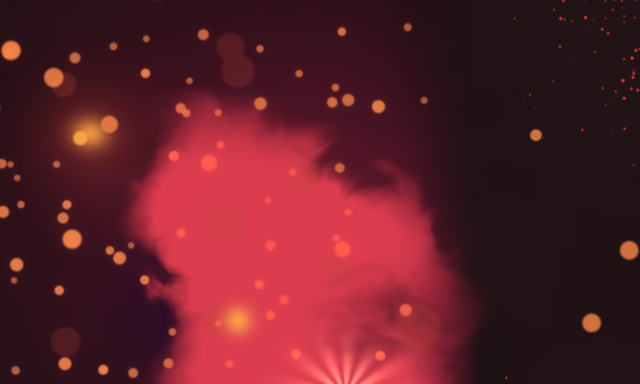
Reproduce this background procedurally as a WebGL 1 fragment shader.

```glsl
precision highp float;
uniform vec2 u_resolution;

const float ASPECT = 1.667;
const vec3 NIGHT = vec3(0.125, 0.053, 0.076);
const vec3 CHARCOAL = vec3(0.125, 0.070, 0.080);
const vec3 VEIL = vec3(0.36, 0.085, 0.165);
const vec3 PURPLE = vec3(0.15, 0.045, 0.15);
const vec3 WINE = vec3(0.48, 0.12, 0.19);
const vec3 CRIMSON = vec3(0.86, 0.235, 0.305);
const vec3 AMBER = vec3(0.91, 0.49, 0.27);
const vec3 CORAL = vec3(0.96, 0.35, 0.28);
const vec3 GOLD = vec3(1.0, 0.65, 0.28);
const vec3 SPARK = vec3(0.85, 0.23, 0.16);
const vec2 UPPER_FLARE = vec2(0.235, 0.652);
const vec2 LOWER_FLARE = vec2(0.62, 0.165);
const vec2 RAY_SOURCE = vec2(0.90, -0.03);

float hash(vec2 p) {
  vec3 q = fract(vec3(p.xyx) * 0.1031);
  q += dot(q, q.yzx + 33.33);
  return fract((q.x + q.y) * q.z);
}

float noise(vec2 p) {
  vec2 i = floor(p), f = fract(p);
  f = f * f * (3.0 - 2.0 * f);
  return mix(mix(hash(i), hash(i + vec2(1.0, 0.0)), f.x),
             mix(hash(i + vec2(0.0, 1.0)), hash(i + 1.0), f.x), f.y);
}

float fbm(vec2 p) {
  float sum = 0.0, amp = 0.52;
  for (int i = 0; i < 5; i++) {
    sum += amp * noise(p);
    p = mat2(1.6, 1.2, -1.2, 1.6) * p + 7.3;
    amp *= 0.5;
  }
  return sum;
}

float glow(vec2 p, vec2 center, vec2 size) {
  vec2 d = (p - center) / size;
  return exp(-dot(d, d));
}

float disc(vec2 p, vec2 center, float radius) {
  float soft = 0.0025 + radius * 0.12;
  return 1.0 - smoothstep(radius - soft, radius + soft, length(p - center));
}

// Jittered point of the current cell: position in xy, two random values in zw
vec4 cellPoint(vec2 p, float cell, float seed) {
  vec2 id = floor(p / cell);
  vec2 key = id + seed;
  vec2 jitter = 0.25 + 0.5 * vec2(hash(key + 3.1), hash(key + 17.7));
  return vec4((id + jitter) * cell, hash(key + 41.3), hash(key + 67.9));
}

float smokeDensity(vec2 p, float n) {
  vec2 q = p + (n - 0.5) * vec2(0.20, 0.16);
  float left = 0.38 + 0.12 * exp(-pow((q.y - 0.17) / 0.11, 2.0));
  left += 0.05 * (1.0 - smoothstep(0.0, 0.15, q.y));
  float right = min(1.22 - 0.10 * q.y, 1.12 + (0.43 - q.y) * 1.1);
  float body = smoothstep(left - 0.07, left + 0.12, q.x);
  body *= 1.0 - smoothstep(right - 0.16, right + 0.08, q.x);
  body *= 1.0 - smoothstep(0.50, 0.84, q.y);
  float hollow = 0.50 * glow(p, vec2(1.03, 0.14), vec2(0.20, 0.15));
  float wisps = mix(0.25, 1.3, smoothstep(0.5, 1.1, p.x));
  return clamp(body * (1.0 - hollow + (n - 0.55) * wisps), 0.0, 1.0);
}

void main() {
  vec2 p = gl_FragCoord.xy / u_resolution * vec2(ASPECT, 1.0);
  float warp = fbm(p * 4.0 + 2.0);
  float n = fbm(p * vec2(5.0, 6.5) + 1.6 * warp);

  // Dark backdrop with a veil ending at a slanted right edge
  vec3 col = mix(NIGHT, CHARCOAL, smoothstep(1.0, 1.3, p.x)) * (0.85 + 0.3 * warp);
  float edge = 1.24 - 0.16 * p.y;
  float edgeSoft = mix(0.025, 0.16, p.y);
  float veil = glow(p, vec2(0.78, 0.44), vec2(0.64, 0.50));
  veil *= 1.0 - smoothstep(edge - edgeSoft, edge + edgeSoft, p.x);
  col = mix(col, VEIL, veil * (0.75 + 0.3 * n));
  col = mix(col, PURPLE, 0.8 * glow(p, vec2(0.43, 0.19), vec2(0.15, 0.15)));

  // Smoke
  float smoke = smokeDensity(p, n);
  col = mix(col, WINE, smoothstep(0.0, 0.45, smoke));
  col = mix(col, CRIMSON, smoothstep(0.2, 0.95, smoke));

  // Large faint discs
  vec4 c = cellPoint(p, 0.24, 11.0);
  float faint = step(c.z, 0.30) * step(c.x, 1.1) * disc(p, c.xy, 0.03 + 0.018 * c.w);
  faint += disc(p, vec2(0.62, 0.815), 0.043) + disc(p, vec2(1.085, 0.145), 0.062);
  col = mix(col, CORAL * 0.75, 0.24 * min(faint, 1.0));

  // Scattered embers, dense on the left, in several sizes
  vec3 ember = mix(AMBER, CORAL, smoothstep(0.1, 0.7, smoke));
  for (int i = 0; i < 3; i++) {
    float k = float(i);
    float cell = 0.105 + 0.035 * k;
    c = cellPoint(p + 0.037 * k, cell, 23.0 + 19.0 * k);
    c.xy -= 0.037 * k;
    float density = 0.34 * (1.0 - smoothstep(0.75, 1.2, c.x)) + 0.02;
    density *= 1.0 - smoothstep(0.85, 1.0, c.y);
    float radius = mix(0.008, 0.013 + 0.006 * k, c.w);
    col = mix(col, ember, step(c.z, density) * disc(p, c.xy, radius) * (0.55 + 0.4 * c.w));
    col += ember * 0.08 * step(c.z, density) * glow(p, c.xy, vec2(radius * 1.2));
  }
  float lone = disc(p, vec2(1.639, 0.348), 0.024) + disc(p, vec2(1.541, 0.159), 0.024);
  lone += disc(p, vec2(1.396, 0.648), 0.015) + disc(p, vec2(0.14, 0.798), 0.025);
  col = mix(col, AMBER, 0.88 * lone);

  // Warm flares
  col += SPARK * 0.22 * glow(p, UPPER_FLARE, vec2(0.14));
  col = mix(col, GOLD, 0.85 * glow(p, UPPER_FLARE, vec2(0.048, 0.040)));
  col = mix(col, AMBER, 0.9 * disc(p, UPPER_FLARE + vec2(0.05, 0.024), 0.022));
  col = mix(col, GOLD, 0.9 * disc(p, UPPER_FLARE + vec2(-0.026, -0.012), 0.018));
  col = mix(col, GOLD, 0.9 * glow(p, LOWER_FLARE, vec2(0.036)));

  // Pale rays rising from the bottom edge
  vec2 d = p - RAY_SOURCE;
  float rays = 0.55 + 0.45 * sin(atan(d.y, d.x) * 13.0 + 0.8);
  col += vec3(0.45, 0.42, 0.28) * rays * glow(p, RAY_SOURCE, vec2(0.11, 0.10));

  // Fine sparks in the upper right
  for (int i = 0; i < 2; i++) {
    float k = float(i);
    c = cellPoint(p, 0.026 + 0.013 * k, 83.0 + 31.0 * k);
    float density = 0.5 * smoothstep(1.3, 1.65, c.x) * smoothstep(0.48, 0.98, c.y);
    float radius = mix(0.0015, 0.0042, c.w);
    col = mix(col, SPARK, step(c.z, density) * disc(p, c.xy, radius) * (0.4 + 0.6 * c.w));
  }
  gl_FragColor = vec4(clamp(col, 0.0, 1.0), 1.0);
}
```
